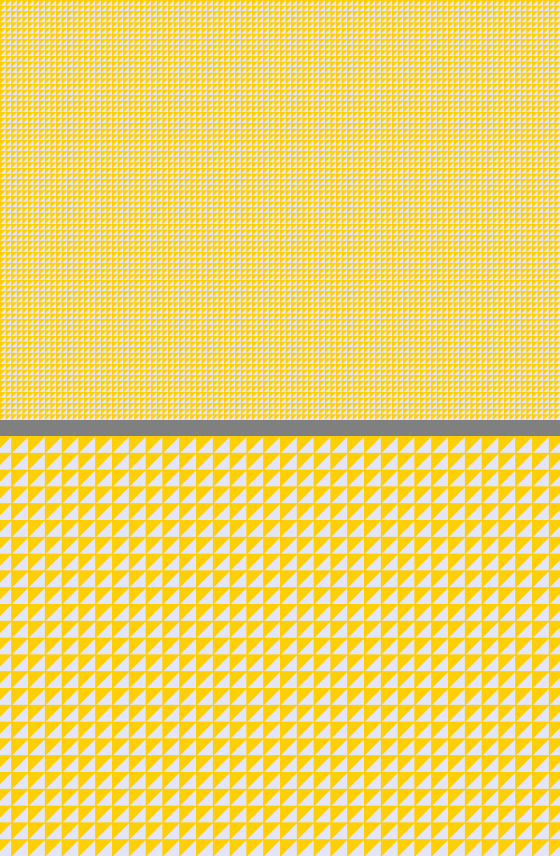
Top: the whole. Bottom: its middle third, enlarged.
Reproduce this pattern procedurally as a Shadertoy shader.

```glsl
const vec2 REPEATS = vec2(100.0, 75.0);
const vec3 YELLOW = vec3(1.0, 0.81, 0.02);
const vec3 PALE = vec3(0.89, 0.90, 0.985);
const float DIAGONAL_SHIFT = 0.06;
const int SAMPLES = 6;

// Signed offset from the rising diagonal, positive in the lower right half
float lowerRightTriangle(vec2 cell, float shift) {
    return (cell.x - cell.y - shift) * 0.70711;
}

// Box-filtered coverage, which also softens the edges between cells
float triangleCoverage(vec2 position, vec2 pixelSize, float shift) {
    float edgeWidth = max(pixelSize.x, pixelSize.y) / float(SAMPLES);
    float total = 0.0;
    for (int j = 0; j < SAMPLES; j++) {
        for (int i = 0; i < SAMPLES; i++) {
            vec2 offset = (vec2(i, j) + 0.5) / float(SAMPLES) - 0.5;
            vec2 cell = fract(position + offset * pixelSize);
            float side = lowerRightTriangle(cell, shift);
            total += smoothstep(-0.5 * edgeWidth, 0.5 * edgeWidth, side);
        }
    }
    return total / float(SAMPLES * SAMPLES);
}

void mainImage(out vec4 fragColor, in vec2 fragCoord) {
    // Grid coordinates: one unit per repeat
    vec2 pixelSize = REPEATS / iResolution.xy;
    vec2 position = fragCoord * pixelSize;

    float pale = triangleCoverage(position, pixelSize, DIAGONAL_SHIFT);
    fragColor = vec4(mix(YELLOW, PALE, pale), 1.0);
}
```
